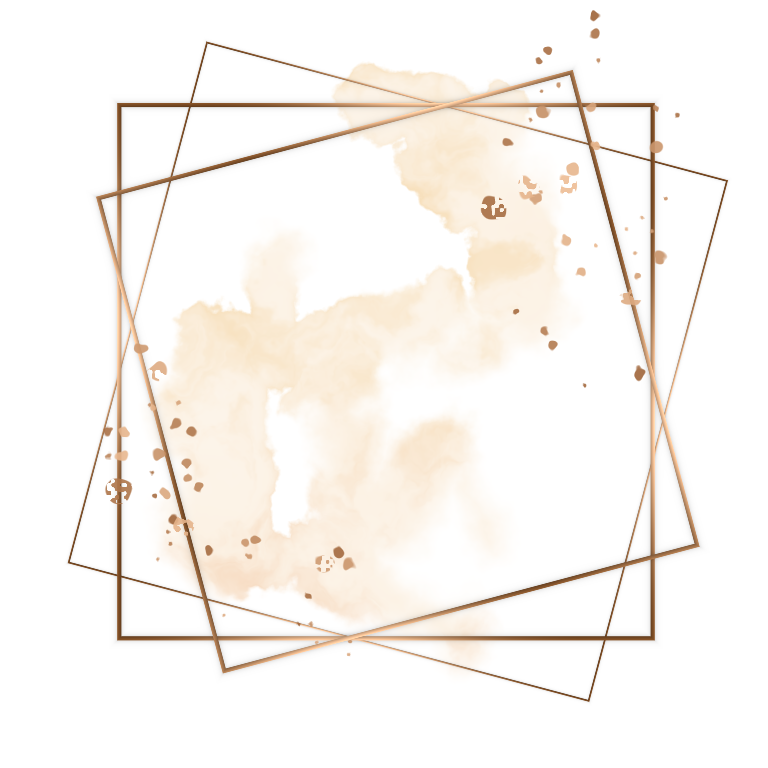
This background is drawn by a WebGL 1 fragment shader. Its source:

```glsl
precision highp float;
uniform vec2 u_resolution;

#define PALE_WASH vec3(0.985, 0.938, 0.875)
#define GOLD_WASH vec3(0.965, 0.860, 0.700)
#define PEACH_WASH vec3(0.960, 0.825, 0.700)
#define DARK_COPPER vec3(0.44, 0.26, 0.11)
#define LIGHT_COPPER vec3(0.93, 0.74, 0.58)
#define CENTER vec2(0.511, 0.516)
#define GLINT_OFFSET vec2(0.0625, 0.347)
#define GLINT_SIZE 0.17
#define TILT 0.26
#define WARP 0.055
#define DROPS 34

float hash(vec2 p) {
  vec3 q = fract(p.xyx * 0.1031);
  q += dot(q, q.yzx + 33.33);
  return fract((q.x + q.y) * q.z);
}

float noise(vec2 p) {
  vec2 i = floor(p), f = fract(p);
  f = f * f * (3.0 - 2.0 * f);
  return mix(mix(hash(i), hash(i + vec2(1, 0)), f.x),
             mix(hash(i + vec2(0, 1)), hash(i + vec2(1, 1)), f.x), f.y);
}

float fbm(vec2 p) {
  float sum = 0.0, amp = 0.516;
  for (int i = 0; i < 5; i++) {
    sum += amp * noise(p);
    p = mat2(1.6, 1.2, -1.2, 1.6) * p + 7.3;
    amp *= 0.5;
  }
  return sum;
}

float stroke(vec2 p, vec2 a, vec2 b, float r) {
  vec2 ab = b - a;
  return length(p - a - ab * clamp(dot(p - a, ab) / dot(ab, ab), 0.0, 1.0)) - r;
}

// Signed outline of the watercolour pools
float washShape(vec2 p) {
  // upper plume
  float d = stroke(p, vec2(0.480, 0.866), vec2(0.630, 0.850), 0.050);
  d = min(d, stroke(p, vec2(0.573, 0.805), vec2(0.615, 0.753), 0.062));
  d = min(d, stroke(p, vec2(0.650, 0.740), vec2(0.684, 0.610), 0.056));
  d = min(d, stroke(p, vec2(0.684, 0.577), vec2(0.592, 0.542), 0.022));
  // middle band
  d = min(d, stroke(p, vec2(0.462, 0.564), vec2(0.573, 0.594), 0.048));
  d = min(d, stroke(p, vec2(0.456, 0.557), vec2(0.423, 0.479), 0.050));
  // left pool and its peak
  d = min(d, stroke(p, vec2(0.358, 0.650), vec2(0.358, 0.580), 0.028));
  d = min(d, stroke(p, vec2(0.273, 0.545), vec2(0.404, 0.540), 0.048));
  d = min(d, stroke(p, vec2(0.285, 0.479), vec2(0.300, 0.300), 0.070));
  // lower pool and tails
  d = min(d, stroke(p, vec2(0.436, 0.414), vec2(0.449, 0.245), 0.055));
  d = min(d, stroke(p, vec2(0.495, 0.323), vec2(0.573, 0.401), 0.052));
  d = min(d, stroke(p, vec2(0.338, 0.271), vec2(0.508, 0.225), 0.034));
  d = min(d, stroke(p, vec2(0.547, 0.200), vec2(0.605, 0.180), 0.027));
  d = min(d, stroke(p, vec2(0.605, 0.388), vec2(0.638, 0.297), 0.012));
  // dry gap
  return max(d, -stroke(p, vec2(0.384, 0.453), vec2(0.390, 0.336), 0.026));
}

vec3 paintWash(vec3 col, vec2 p) {
  vec2 bend = vec2(fbm(p * 13.0), fbm(p * 13.0 + 41.0)) - 0.5;
  float d = washShape(p + WARP * bend) + 0.035 * (fbm(p * 32.0 + 9.0) - 0.5);
  float soft = mix(0.003, 0.036, smoothstep(0.3, 0.75, noise(p * 9.0 + 3.0)));
  float cover = smoothstep(soft, -soft, d);
  float pigment = smoothstep(0.42, 0.78, fbm(p * 11.0 + bend * 2.0 + 17.0));
  float rim = 0.35 * exp(-abs(d + 0.003) / 0.004) * smoothstep(0.03, 0.003, soft);
  vec3 deep = mix(PEACH_WASH, GOLD_WASH, smoothstep(0.25, 0.55, p.y));
  vec3 wash = mix(PALE_WASH, deep, clamp(pigment * 0.85 + rim, 0.0, 1.0));
  return mix(col, wash, cover * mix(0.6, 1.0, fbm(p * 7.0 + 5.0)));
}

// Copper shines where the frames cross, at four quarter turns
vec3 metal(vec2 p) {
  vec2 q = p - CENTER, g = GLINT_OFFSET, turned = vec2(-g.y, g.x);
  float d = min(min(length(q - g), length(q + g)),
                min(length(q - turned), length(q + turned)));
  return mix(DARK_COPPER, LIGHT_COPPER, exp(-d * d / (GLINT_SIZE * GLINT_SIZE)));
}

vec3 paintFrame(vec3 col, vec2 p, vec2 c, float size, float angle, float w, float px) {
  float cs = cos(angle), sn = sin(angle);
  vec2 q = abs(mat2(cs, -sn, sn, cs) * (p - c));
  float across = max(q.x, q.y) - size;
  float d = abs(across) - w;
  col *= 1.0 - 0.12 * exp(-max(d, 0.0) / w);
  vec3 bevel = metal(p) * (1.0 + 0.2 * clamp(across / w, -1.0, 1.0));
  return mix(col, bevel, smoothstep(0.5 * px, -0.5 * px, d));
}

vec3 paintDrop(vec3 col, vec2 p, vec2 c, float r, float shade, float px) {
  float d = length(p - c) - r;
  if (d > r) return col;
  d += r * 0.9 * (noise(p * 0.9 / r + c * 90.0) - 0.5);
  // large drops break into flecks
  float fleck = smoothstep(0.38, 0.46, noise(p * 190.0)) + step(r, 0.0095);
  float cover = smoothstep(px, -px, d) * min(fleck, 1.0);
  return mix(col, mix(LIGHT_COPPER, vec3(0.62, 0.39, 0.22), shade), cover * 0.9);
}

void main() {
  float px = 1.0 / min(u_resolution.x, u_resolution.y);
  vec2 p = (gl_FragCoord.xy - 0.5 * u_resolution) * px + 0.5;
  vec3 col = paintWash(vec3(1.0), p);

  col = paintFrame(col, p, vec2(0.518, 0.516), 0.3503, -TILT, 0.0011, px);
  col = paintFrame(col, p, vec2(0.5026, 0.516), 0.3472, 0.0, 0.0027, px);
  col = paintFrame(col, p, vec2(0.518, 0.516), 0.3185, TILT, 0.0027, px);

  // Fine spatter: an oval at the right, a curved trail at the left
  for (int i = 0; i < DROPS; i++) {
    float k = float(i) + 1.0;
    float a = hash(vec2(k, 3.7)), b = hash(vec2(k, 11.3)), s = hash(vec2(k, 23.9));
    float r = 0.0022 + 0.0055 * s * s;
    vec2 oval = sqrt(b) * vec2(cos(6.2832 * a), sin(6.2832 * a));
    col = paintDrop(col, p, vec2(0.775, 0.735) + oval * vec2(0.135, 0.245), r, b, px);
    vec2 trail = mix(mix(vec2(0.20, 0.53), vec2(0.12, 0.25), a),
                     mix(vec2(0.12, 0.25), vec2(0.51, 0.20), a), a);
    col = paintDrop(col, p, trail + 0.12 * (vec2(b, s) - 0.5), r, fract(b + s), px);
  }

  // Large flecked drops
  col = paintDrop(col, p, vec2(0.740, 0.759), 0.013, 0.0, px);
  col = paintDrop(col, p, vec2(0.688, 0.755), 0.013, 0.1, px);
  col = paintDrop(col, p, vec2(0.646, 0.727), 0.015, 0.9, px);
  col = paintDrop(col, p, vec2(0.818, 0.613), 0.012, 0.2, px);
  col = paintDrop(col, p, vec2(0.203, 0.516), 0.012, 0.2, px);
  col = paintDrop(col, p, vec2(0.152, 0.360), 0.017, 0.8, px);
  col = paintDrop(col, p, vec2(0.238, 0.316), 0.012, 0.1, px);
  col = paintDrop(col, p, vec2(0.421, 0.267), 0.015, 0.4, px);
  gl_FragColor = vec4(col, 1.0);
}
```
